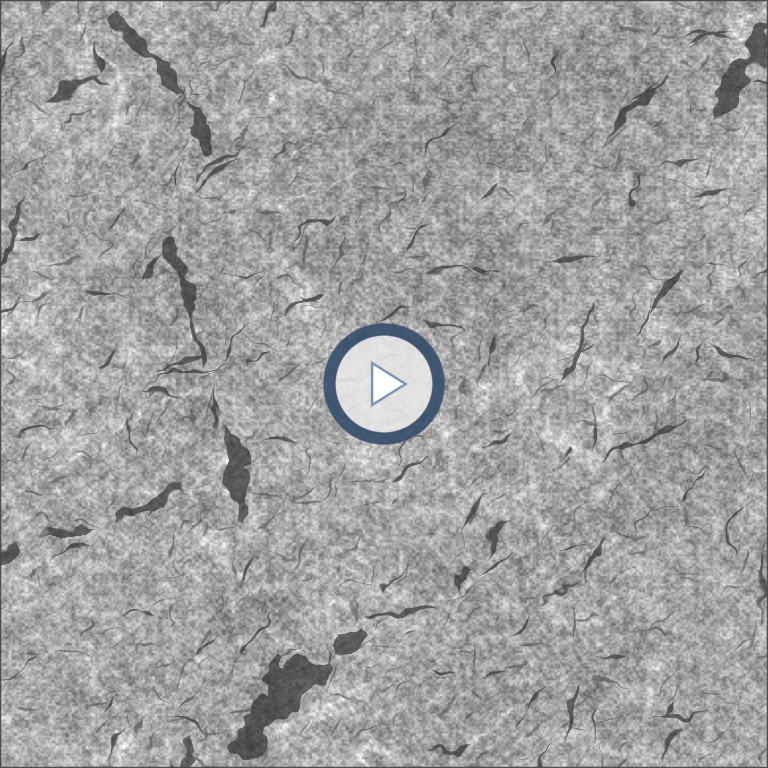
Give the GLSL for this texture, as a Shadertoy shader.

```glsl
// Grey weathered stone with fine grain, pale scratches and dark broken cracks,
// with a round play button in the centre. Grain is layered value noise, cracks
// are tapered strokes scattered on grids, and longer faults are noisy segments.

const vec3 RING_BLUE = vec3(0.20, 0.29, 0.41);
const vec3 OUTLINE_BLUE = vec3(0.47, 0.56, 0.66);
const float STONE_GREY = 0.65;
const float CRACK_GREY = 0.31;
const float EDGE = 0.0012;

float hash(vec2 p) {
    return fract(sin(dot(p, vec2(127.1, 311.7))) * 43758.5453);
}

float noise(vec2 p) {
    vec2 i = floor(p), f = fract(p);
    f = f * f * (3.0 - 2.0 * f);
    return mix(mix(hash(i), hash(i + vec2(1, 0)), f.x),
               mix(hash(i + vec2(0, 1)), hash(i + vec2(1, 1)), f.x), f.y);
}

mat2 rotation(float a) {
    return mat2(cos(a), -sin(a), sin(a), cos(a));
}

float fill(float d) {
    return smoothstep(EDGE, -EDGE, d);
}

// Bends straight strokes into jagged ones
vec2 jagged(vec2 p) {
    vec2 wide = vec2(noise(p * 22.0), noise(p * 22.0 + 41.0)) - 0.5;
    vec2 fine = vec2(noise(p * 75.0 + 9.0), noise(p * 75.0 + 67.0)) - 0.5;
    return p + 0.024 * wide + 0.011 * fine;
}

// One tapered stroke per occupied grid cell, mostly steep, some nearly level
float crackLayer(vec2 p, float cells, float halfLength, float width, float density, float seed) {
    float mark = 0.0;
    float ragged = mix(0.1, 1.9, noise(p * 65.0 + seed));
    for (int y = -1; y <= 1; y++)
    for (int x = -1; x <= 1; x++) {
        vec2 id = floor(p * cells) + vec2(x, y);
        vec2 key = id + seed;
        if (hash(key + 3.3) > density) continue;
        vec2 centre = (id + vec2(hash(key), hash(key + 17.0))) / cells;
        float tilt = hash(key + 29.0) < 0.4 ? 0.1 : 1.1;
        tilt += 0.9 * (hash(key + 37.0) - 0.5);
        vec2 d = rotation(tilt) * (p - centre);
        float t = d.x / (halfLength * (0.5 + 0.7 * hash(key + 43.0)));
        float w = width * (0.4 + hash(key + 51.0)) * (1.0 - t * t) * ragged;
        mark = max(mark, fill(abs(d.y) - w));
    }
    return mark;
}

// A long broken fault from a to b that swells and pinches out
float fault(vec2 p, vec2 a, vec2 b, float width) {
    vec2 pa = p - a, ba = b - a;
    float t = clamp(dot(pa, ba) / dot(ba, ba), 0.0, 1.0);
    float swell = smoothstep(0.32, 0.75, noise(p * 24.0 + a * 90.0));
    swell *= 0.5 + noise(p * 80.0);
    return fill(length(pa - ba * t) - width * swell + 0.0006);
}

float grain(vec2 p) {
    float g = 0.19 * (noise(p * 390.0) - 0.5);
    g += 0.20 * (noise(p * 230.0 + 5.0) - 0.5);
    g += 0.16 * (noise(p * 105.0 + 13.0) - 0.5);
    g += 0.11 * (noise(p * 42.0 + 23.0) - 0.5);
    g += 0.08 * (noise(p * 12.0 + 31.0) - 0.5);
    return g + 0.07 * (noise(p * 4.0 + 47.0) - 0.5);
}

// Thin pale lines along a slanted, stretched noise contour
float scratches(vec2 p, float tilt, float seed) {
    vec2 q = rotation(tilt) * p * vec2(5.0, 17.0) + seed;
    float line = smoothstep(0.07, 0.0, abs(noise(q) - 0.5));
    float patchy = smoothstep(0.45, 0.8, noise(p * 8.0 + seed));
    return line * patchy * noise(p * 130.0 + seed);
}

float stone(vec2 p) {
    vec2 q = jagged(p);
    float shade = STONE_GREY + grain(p);
    shade += 0.22 * scratches(q, 0.6, 7.0) + 0.20 * scratches(q, -0.8, 61.0);

    float hairline = crackLayer(q, 28.0, 0.018, 0.0015, 0.55, 11.0);
    float dark = crackLayer(q, 13.0, 0.030, 0.0026, 0.50, 71.0);
    dark = max(dark, crackLayer(q, 6.0, 0.060, 0.0050, 0.42, 131.0));
    dark = max(dark, fault(q, vec2(0.28, 0.00), vec2(0.55, 0.29), 0.026));
    dark = max(dark, fault(q, vec2(0.33, 0.30), vec2(0.23, 0.68), 0.013));
    dark = max(dark, fault(q, vec2(0.31, 0.75), vec2(0.16, 0.98), 0.009));
    dark = max(dark, fault(q, vec2(0.91, 0.81), vec2(1.00, 0.96), 0.013));
    dark = max(dark, fault(q, vec2(0.00, 0.28), vec2(0.27, 0.37), 0.009));
    dark = max(dark, fault(q, vec2(0.59, 0.24), vec2(0.74, 0.42), 0.011));

    shade = mix(shade, 0.40 + 0.3 * grain(p), 0.8 * hairline);
    return mix(shade, CRACK_GREY + 0.3 * grain(p), 0.92 * dark);
}

// Right-pointing triangle distance
float triangle(vec2 p) {
    vec2 slope = normalize(vec2(0.030, 0.048));
    return max(-0.017 - p.x, dot(vec2(p.x - 0.031, abs(p.y)), slope));
}

vec3 playButton(vec3 under, vec2 p) {
    float r = length(p);
    vec3 col = mix(under, RING_BLUE, 0.88 * fill(r - 0.079));
    col = mix(col, mix(under, vec3(0.92), 0.86), fill(r - 0.063));
    float d = triangle(p);
    col = mix(col, OUTLINE_BLUE, fill(d));
    return mix(col, vec3(1.0), fill(d + 0.003));
}

void mainImage(out vec4 fragColor, in vec2 fragCoord) {
    vec2 uv = fragCoord / iResolution.xy;
    vec3 col = playButton(vec3(stone(uv)), uv - 0.5);

    // Thin dark frame
    vec2 inset = min(uv, 1.0 - uv);
    col = mix(col, vec3(0.28), fill(min(inset.x, inset.y) - 0.0015));
    fragColor = vec4(clamp(col, 0.0, 1.0), 1.0);
}
```
